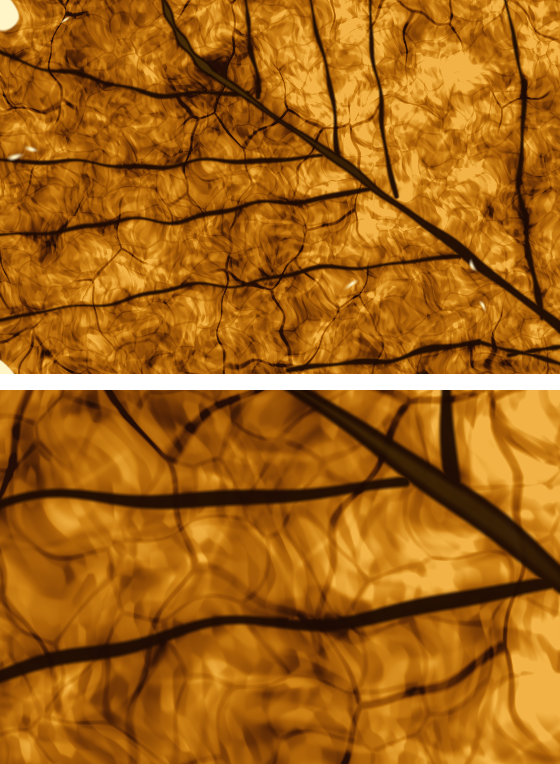
Top, the full canvas; bottom, a detail of the centre.
Write a WebGL 1 fragment shader that draws this texture.

```glsl
precision highp float;
// A backlit dry leaf: a dark midrib with wavy side veins over amber tissue.
// Tissue is layered cellular noise with fibre strokes; veins are bent
// segments, and the finest veinlets are borders of warped noise cells.
uniform vec2 u_resolution;

vec2 hash2(vec2 c) {
  return fract(sin(vec2(dot(c, vec2(127.1, 311.7)), dot(c, vec2(269.5, 183.3)))) * 43758.5);
}

mat2 turn(float a) {
  return mat2(cos(a), -sin(a), sin(a), cos(a));
}

// Cellular noise: x = gap to the nearest cell border, y = soft blotch value.
vec2 cells(vec2 p) {
  vec2 base = floor(p);
  float near = 9.0, second = 9.0, sum = 0.0, weight = 0.0;
  for (int j = -1; j <= 1; j++) {
    for (int i = -1; i <= 1; i++) {
      vec2 c = base + vec2(float(i), float(j));
      vec2 r = c + hash2(c) - p;
      float d = dot(r, r);
      second = min(second, max(near, d));
      near = min(near, d);
      float w = exp(-7.0 * d);
      sum += w * hash2(c + 37.0).x;
      weight += w;
    }
  }
  return vec2(sqrt(second) - sqrt(near), sum / weight);
}

// Blotches stretched a different way in every octave.
float mottle(vec2 p) {
  float m = 0.0, freq = 5.0;
  for (int i = 0; i < 5; i++) {
    vec2 q = turn(float(i) * 1.9 + 0.5) * p * freq * vec2(0.6, 1.2);
    m += 0.33 * (cells(q + float(i) * 7.3).y - 0.5);
    freq *= 2.1;
  }
  return m;
}

// One randomly turned stroke per cell, light or dark.
float fibres(vec2 p, float thick) {
  vec2 base = floor(p);
  float f = 0.0;
  for (int j = -1; j <= 1; j++) {
    for (int i = -1; i <= 1; i++) {
      vec2 c = base + vec2(float(i), float(j));
      vec2 h = hash2(c + 11.0);
      vec2 q = turn(h.x * 3.14) * (p - c - hash2(c));
      q.y += 0.15 * (h.y - 0.5) * sin(q.x * 5.0);
      float fade = 1.0 - smoothstep(0.2, 0.9, abs(q.x));
      f += fade * exp(-q.y * q.y / (thick * thick)) * (h.y > 0.35 ? 1.0 : -0.8);
    }
  }
  return f;
}

// Signed distance to a bent, wavy vein that thickens from a to b.
float vein(vec2 p, vec2 a, vec2 b, float bend, float wave, float width) {
  float len = length(b - a);
  vec2 dir = (b - a) / len, q = p - a;
  float along = dot(q, dir) / len, t = clamp(along, 0.0, 1.0);
  float ripple = sin(len * t * 17.0 + a.y * 40.0) + 0.5 * sin(len * t * 37.0 + a.x * 17.0);
  float side = dir.x * q.y - dir.y * q.x - bend * 4.0 * t * (1.0 - t) - wave * sin(3.14 * t) * ripple;
  return length(vec2((along - t) * len, side)) - width * (0.65 + 0.35 * t + 0.25 * sin(t * 19.0 + a.y * 9.0));
}

float midrib(vec2 p) {
  float d = vein(p, vec2(0.43, 1.03), vec2(0.56, 0.81), -0.022, 0.0, 0.013);
  return min(d, vein(p, vec2(0.56, 0.81), vec2(1.53, 0.1), 0.01, 0.003, 0.013));
}

float sideVeins(vec2 p) {
  // left half
  float d = vein(p, vec2(-0.02, 0.87), vec2(0.66, 0.75), -0.04, 0.01, 0.006);
  d = min(d, vein(p, vec2(-0.02, 0.575), vec2(0.86, 0.585), -0.02, 0.009, 0.006));
  d = min(d, vein(p, vec2(-0.02, 0.37), vec2(0.99, 0.495), -0.012, 0.011, 0.006));
  d = min(d, vein(p, vec2(-0.02, 0.14), vec2(1.23, 0.315), 0.015, 0.01, 0.005));
  d = min(d, vein(p, vec2(0.77, 0.01), vec2(1.28, 0.085), -0.005, 0.008, 0.008));
  d = min(d, vein(p, vec2(1.28, 0.085), vec2(1.53, 0.015), 0.005, 0.004, 0.006));
  d = min(d, vein(p, vec2(1.36, 0.05), vec2(1.53, 0.08), 0.0, 0.003, 0.006));
  // right half
  d = min(d, vein(p, vec2(0.655, 1.02), vec2(0.69, 0.74), 0.003, 0.008, 0.006));
  d = min(d, vein(p, vec2(0.825, 1.02), vec2(0.905, 0.57), 0.01, 0.006, 0.006));
  d = min(d, vein(p, vec2(0.99, 1.02), vec2(1.06, 0.475), -0.015, 0.006, 0.006));
  d = min(d, vein(p, vec2(1.345, 1.02), vec2(1.385, 0.5), 0.03, 0.004, 0.006));
  return min(d, vein(p, vec2(1.385, 0.5), vec2(1.45, 0.15), 0.0, 0.004, 0.008));
}

void main() {
  vec2 p = gl_FragCoord.xy / u_resolution.y;
  float soft = 0.0015 + 1.0 / u_resolution.y;
  vec2 warped = p + 0.012 * sin(p.yx * 23.0 + 2.0 * sin(p * 17.0)) + 0.004 * sin(p.yx * 71.0);

  // tissue brightness: mottling, fibres, glow at upper right, dim lower rim
  float tone = 0.62 + mottle(warped);
  tone += 0.13 * fibres(warped * 7.0, 0.03) + 0.1 * fibres(p * 15.0 + 4.0, 0.05);
  tone += 0.17 * exp(-5.0 * dot(p - vec2(1.2, 0.83), p - vec2(1.2, 0.83)));
  tone -= 0.1 * (1.0 - smoothstep(0.0, 0.3, p.y));

  // veinlets, broken up by a broad blotch
  float presence = smoothstep(0.25, 0.7, cells(p * 6.0 + 20.0).y);
  tone -= 0.42 * presence * (1.0 - smoothstep(0.01, 0.05, cells(warped * vec2(6.5, 4.5)).x));
  tone -= 0.13 * (1.0 - smoothstep(0.02, 0.12, cells(warped * 17.0).x));

  float rib = midrib(p), d = min(rib, sideVeins(p));
  tone -= 0.22 * exp(-80.0 * max(d, 0.0));
  float spot = length((warped - vec2(1.305, 0.45)) * vec2(1.3, 1.0));
  tone -= 0.4 * exp(-pow(spot / 0.03, 2.0));

  vec3 color = mix(vec3(0.14, 0.05, 0.02), vec3(0.36, 0.16, 0.02), clamp(tone * 5.0, 0.0, 1.0));
  color = mix(color, vec3(0.56, 0.29, 0.02), clamp(tone * 5.0 - 1.0, 0.0, 1.0));
  color = mix(color, vec3(0.69, 0.39, 0.03), clamp(tone * 5.0 - 2.0, 0.0, 1.0));
  color = mix(color, vec3(0.81, 0.51, 0.08), clamp(tone * 5.0 - 3.0, 0.0, 1.0));
  color = mix(color, vec3(0.95, 0.70, 0.27), clamp(tone * 5.0 - 4.0, 0.0, 1.0));

  // dark veins, with an olive core along the upper midrib
  vec3 bark = mix(vec3(0.11, 0.04, 0.01), vec3(0.27, 0.17, 0.02), smoothstep(0.003, 0.01, -rib) * smoothstep(0.3, 0.8, p.y));
  color = mix(color, bark, 0.95 * (1.0 - smoothstep(-soft, soft, d)));

  // torn corners and a few small holes show the pale backlight
  float hole = min(length(warped - vec2(-0.01, 0.96)) - 0.045, length(warped) - 0.05);
  for (int i = 0; i < 6; i++) {
    vec2 h = hash2(vec2(float(i), 5.0));
    vec2 q = turn(h.x * 6.0) * (warped - h * vec2(1.5, 1.0));
    hole = min(hole, length(q * vec2(0.35, 1.0)) - 0.004);
  }
  color = mix(color, vec3(1.0, 0.96, 0.78), 1.0 - smoothstep(-soft, soft, hole));
  gl_FragColor = vec4(color, 1.0);
}
```
